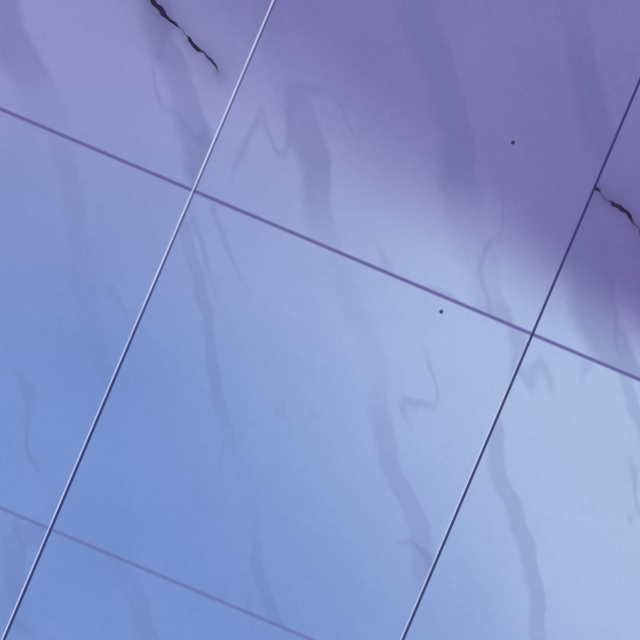
Write a Shadertoy shader that draws this texture.

```glsl
#define TILE_SIZE 0.574
#define TILE_ANGLE 0.4005
#define GRID_CORNER vec2(0.302, 0.702)
#define JOINT_WIDTH 0.0052
#define VEIN_SPACING 0.39
#define VEIN_STRENGTH 0.42
#define CRACK_WIDTH 0.0042
#define SPECK_RADIUS 0.0029
#define GRAIN 0.012

const vec3 BLUE = vec3(0.46, 0.57, 0.81);
const vec3 PALE = vec3(0.66, 0.74, 0.89);
const vec3 LAVENDER = vec3(0.56, 0.56, 0.77);
const vec3 SHADOW = vec3(0.48, 0.46, 0.69);
const vec3 DEEP_SHADOW = vec3(0.40, 0.36, 0.60);
const vec3 VEIN = vec3(0.39, 0.40, 0.61);
const vec3 JOINT = vec3(0.37, 0.34, 0.59);
const vec3 JOINT_DARK = vec3(0.20, 0.20, 0.38);
const vec3 GLINT = vec3(0.82, 0.85, 0.97);
const vec3 CRACK = vec3(0.19, 0.16, 0.27);

float hash(vec2 p) {
    vec3 h = fract(p.xyx * 0.1031);
    h += dot(h, h.yzx + 33.33);
    return fract((h.x + h.y) * h.z);
}

float noise(vec2 p) {
    vec2 i = floor(p), f = fract(p);
    f = f * f * (3.0 - 2.0 * f);
    return mix(mix(hash(i), hash(i + vec2(1, 0)), f.x),
               mix(hash(i + vec2(0, 1)), hash(i + vec2(1, 1)), f.x), f.y);
}

float fbm(vec2 p) {
    float sum = 0.0, amp = 0.533;
    for (int i = 0; i < 4; i++) {
        sum += amp * noise(p);
        p = mat2(1.6, 1.2, -1.2, 1.6) * p + 7.3;
        amp *= 0.5;
    }
    return sum;
}

float segmentDistance(vec2 p, vec2 a, vec2 b) {
    vec2 ab = b - a;
    return length(p - a - ab * clamp(dot(p - a, ab) / dot(ab, ab), 0.0, 1.0));
}

// Coverage of a line of full width w at distance d, with pixel softness
float stroke(float d, float w, float px) {
    return 1.0 - smoothstep(0.5 * w - px, 0.5 * w + px, abs(d));
}

// Broad light over the floor: cool below, purple shade at the upper right
vec3 floorLight(vec2 p) {
    vec3 col = mix(BLUE, PALE, smoothstep(0.35, 1.1, p.x + 0.6 * p.y));
    col = mix(col, LAVENDER, 0.9 * smoothstep(0.35, 1.0, p.y));
    float edge = dot(p - vec2(0.78, 0.61), vec2(0.51, 0.86));
    edge += 0.04 * (fbm(p * 3.0) - 0.5);
    col = mix(col, SHADOW, smoothstep(-0.07, mix(0.26, 0.07, p.x), edge));
    float corner = smoothstep(0.78, 1.02, p.x) * smoothstep(-0.02, 0.08, edge);
    return mix(col, DEEP_SHADOW, 0.6 * corner * smoothstep(0.4, 0.05, edge));
}

// Soft bands running across a tile plus a net of hairlines
float veins(vec2 f, vec2 id) {
    vec2 s = vec2(dot(f, vec2(0.8, 0.6)), dot(f, vec2(-0.6, 0.8)));
    vec2 seed = id * 17.0 + 50.0;
    float upper = step(0.0, id.y);
    float across = s.x + 0.11 * (fbm(s * vec2(2.0, 4.0) + seed) - 0.5);
    float total = 0.0;
    for (int i = 0; i < 4; i++) {
        float k = float(i);
        float center = 0.32 + VEIN_SPACING * k - dot(id, vec2(0.11, 0.23));
        float width = mix(0.025, 0.065, hash(seed + k)) * (0.65 + 0.5 * upper);
        float d = across - center;
        float band = smoothstep(-width, -0.3 * width, d) * smoothstep(width, 0.65 * width, d);
        float fade = smoothstep(0.25, 0.65, noise(vec2(s.y * 3.0, k * 9.0) + seed));
        total += band * (0.25 + 0.75 * fade) * mix(0.4, 0.8, upper);
    }
    float ridge = abs(fbm(s * vec2(3.2, 1.5) + seed + 4.0) - 0.5);
    float patches = smoothstep(0.4, 0.7, noise(f * 4.0 + seed));
    return total + 0.4 * patches * smoothstep(0.025, 0.0, ridge);
}

void mainImage(out vec4 fragColor, in vec2 fragCoord) {
    vec2 p = fragCoord / iResolution.xy;
    float px = 0.9 / min(iResolution.x, iResolution.y);
    float c = cos(TILE_ANGLE), s = sin(TILE_ANGLE);
    vec2 rel = p - GRID_CORNER;
    vec2 q = vec2(c * rel.x - s * rel.y, s * rel.x + c * rel.y) / TILE_SIZE;
    vec2 id = floor(q), f = q - id;

    // Marble
    vec3 col = floorLight(p);
    col = mix(col, VEIN, VEIN_STRENGTH * min(veins(f, id), 1.0));
    col += 0.03 * (fbm(p * 7.0) - 0.5) + GRAIN * (noise(p * 190.0) - 0.5);

    // Jagged cracks in alternate tiles of the upper row
    vec2 jag = f + 0.07 * (vec2(fbm(f * 9.0), fbm(f * 9.0 + 31.0)) - 0.5);
    vec2 start = vec2(id.x < 0.0 ? 0.68 : 0.01, 0.43);
    float crackDist = TILE_SIZE * segmentDistance(jag, start, start + vec2(0.25, -0.11));
    float broken = smoothstep(0.2, 0.6, noise(f * 26.0));
    float cracked = step(0.0, id.y) * step(0.5, mod(id.x, 2.0));
    float crack = stroke(crackDist, CRACK_WIDTH * (0.4 + broken), px) * (0.3 + 0.6 * broken);
    crack += 0.22 * exp(-crackDist * 70.0);
    col = mix(col, CRACK, cracked * min(crack, 1.0));

    // One speck in every other tile
    vec2 speck = vec2(0.75, fract(0.46 - 0.5 * id.y));
    float dotMask = stroke(TILE_SIZE * length(f - speck), 2.0 * SPECK_RADIUS, px);
    col = mix(col, CRACK, 0.8 * dotMask * step(mod(id.x, 2.0), 0.5));

    // Joints: soft purple rows, dark columns with a lit left edge
    vec2 joint = (q - floor(q + 0.5)) * TILE_SIZE;
    float column = floor(q.x + 0.5);
    float rowFade = mix(0.4, 0.85, smoothstep(-0.9, -0.1, q.y));
    col = mix(col, JOINT, rowFade * stroke(joint.y, JOINT_WIDTH, 1.6 * px));
    float lit = column < 0.5 ? 0.9 : 0.65 * smoothstep(0.1, -0.3, q.y);
    float high = (column < 0.5 ? 1.0 : 0.0) * smoothstep(-0.7, 0.1, q.y);
    float dark = stroke(joint.x - 0.0014, JOINT_WIDTH * 0.75, px);
    col = mix(col, JOINT_DARK, dark * mix(0.85, 0.5, high));
    float glint = stroke(joint.x + mix(0.0022, 0.001, high), JOINT_WIDTH * mix(0.42, 0.6, high), px);
    col = mix(col, GLINT, lit * glint * (0.75 + 0.25 * noise(vec2(q.y * 14.0, column))));

    fragColor = vec4(clamp(col, 0.0, 1.0), 1.0);
}
```
